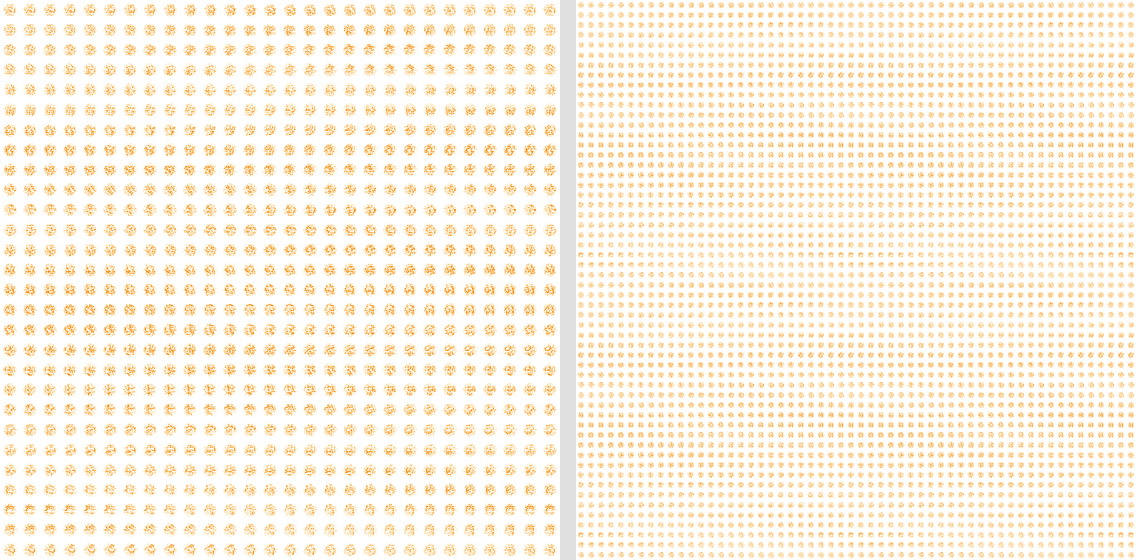
Left: one tile. Right: repeated 2 by 2.
This pattern is drawn by a Shadertoy shader. Its source:

```glsl
// A square grid of fuzzy orange speckled discs on white. Short cellular strokes
// fill each disc; they sway along the rows and turn down the columns, always
// by whole periods of the sheet, so that opposite edges continue each other.

#define REPEATS 28.0      // discs across and down
#define CORE 0.22         // radius of full density, in grid cells
#define RIM 0.36          // radius where the fuzz ends
#define GRAINS 12.5       // strokes per grid cell side
#define GRAIN_INNER 0.25  // solid part of a stroke
#define GRAIN_LONG 1.0    // stroke half length, in stroke cells
#define GRAIN_SHORT 0.56  // stroke half width, in stroke cells
#define SWAY 0.16         // drift along a row, in turns
#define PATCH 0.3         // strength of the wandering dense side
#define SAMPLES 3         // antialiasing samples per axis
#define INK_LOSS vec3(0.05, 0.5, 1.0)    // light removed by full ink
#define INK_CURVE vec3(1.5, 1.15, 1.0)   // pale ink turns yellower

const float TAU = 6.2831853;

vec3 hash3(vec2 p) {
    vec3 q = vec3(dot(p, vec2(127.1, 311.7)),
                  dot(p, vec2(269.5, 183.3)),
                  dot(p, vec2(419.2, 371.9)));
    return fract(sin(q) * 43758.55);
}

// Strongest stroke near p; place is the disc's position, 0 to 1 on both axes
float speckle(vec2 p, vec2 place) {
    vec2 g = p * GRAINS;
    vec2 base = floor(g);
    float ink = 0.0;
    for (int y = -1; y <= 1; y++)
    for (int x = -1; x <= 1; x++) {
        vec2 id = base + vec2(x, y);
        vec3 h = hash3(id);
        vec3 h2 = hash3(id + 37.0);
        vec3 turns = floor(2.0 + 5.0 * h2) * place.y;
        vec3 sway = SWAY * sin(TAU * (place.x + h2.zxy));
        vec3 wave = sin(TAU * (h + turns + sway));
        vec2 centre = id + 0.5 + 0.4 * wave.xy;

        // Oblong body in a random direction
        float angle = TAU * h2.x + 0.6 * wave.z;
        vec2 along = vec2(cos(angle), sin(angle));
        vec2 d = g - centre;
        vec2 q = vec2(dot(d, along), dot(d, vec2(-along.y, along.x)));
        q /= vec2(GRAIN_LONG, GRAIN_SHORT);
        float body = 1.0 - smoothstep(GRAIN_INNER, 1.0, length(q));

        float weight = mix(0.25, 1.0, 0.5 + 0.5 * wave.z);
        float fuzz = 1.0 - smoothstep(CORE, RIM, length(centre) / GRAINS);
        ink = max(ink, weight * fuzz * body);
    }
    return ink;
}

// Ink amount at a point of the canvas, both axes from 0 to 1
float discInk(vec2 uv) {
    vec2 grid = uv * REPEATS;
    vec2 place = mod(floor(grid), REPEATS) / REPEATS;
    vec2 p = fract(grid) - 0.5;
    if (length(p) > RIM + 0.08) return 0.0;

    // One side of the disc grows denser, wandering around it
    float heading = TAU * 5.0 * place.y + 0.8 * sin(TAU * place.x);
    float strength = PATCH * (0.5 + 0.5 * sin(TAU * (4.0 * place.y + place.x)));
    float side = dot(p, vec2(cos(heading), sin(heading))) / CORE;
    float tone = 1.0 - 0.1 * cos(TAU * place.y) + strength * side;
    return clamp(speckle(p, place) * tone, 0.0, 1.0);
}

void mainImage(out vec4 fragColor, in vec2 fragCoord) {
    float ink = 0.0;
    for (int j = 0; j < SAMPLES; j++)
    for (int i = 0; i < SAMPLES; i++) {
        vec2 offset = (vec2(i, j) + 0.5) / float(SAMPLES) - 0.5;
        ink += discInk((fragCoord + offset) / iResolution.xy);
    }
    ink /= float(SAMPLES * SAMPLES);
    fragColor = vec4(1.0 - INK_LOSS * pow(vec3(ink), INK_CURVE), 1.0);
}
```
